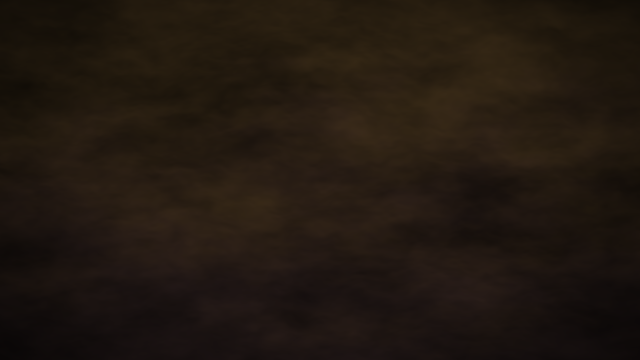
This background is drawn by a WebGL 2 fragment shader. Its source:

```glsl
#version 300 es
precision highp float;

uniform vec2 u_resolution;
out vec4 fragColor;

// Palette, from the floor to the top edge
const vec3 PLUM  = vec3(0.108, 0.076, 0.074);
const vec3 UMBER = vec3(0.152, 0.108, 0.076);
const vec3 OLIVE = vec3(0.161, 0.120, 0.064);

// Clouds, in units of the canvas height
const vec2  CLOUD_FREQ     = vec2(3.0, 6.5);
const vec2  TINT_FREQ      = vec2(2.4, 5.0);
const vec2  STREAK_FREQ    = vec2(17.0, 46.0);
const int   OCTAVES        = 5;
const float GAIN           = 0.66;
const float CLOUD_CONTRAST = 1.05;
const float STREAK_CONTRAST = 0.11;
const float TINT_DRIFT     = 0.85;

// Vignette
const vec2  VIGNETTE_SHAPE = vec2(1.0, 0.85);
const float VIGNETTE_INNER = 0.28;
const float VIGNETTE_OUTER = 0.75;
const float VIGNETTE_DEPTH = 0.58;

// Integer hash of a lattice cell, 0 to 1
float hash(vec2 cell) {
    uvec2 q = uvec2(ivec2(cell)) * uvec2(1597u, 3571u);
    uint n = (q.x ^ (q.y << 8)) + q.y;
    n = (n ^ (n >> 15)) * 73244475u;
    n = (n ^ (n >> 13)) * 73244475u;
    n ^= n >> 16;
    return float(n & 65535u) / 65535.0;
}

// Value noise with quintic easing
float noise(vec2 p) {
    vec2 cell = floor(p);
    vec2 f = p - cell;
    f = f * f * f * (f * (f * 6.0 - 15.0) + 10.0);
    float low  = mix(hash(cell), hash(cell + vec2(1, 0)), f.x);
    float high = mix(hash(cell + vec2(0, 1)), hash(cell + vec2(1, 1)), f.x);
    return mix(low, high, f.y);
}

// Octave sum, normalised and centred on zero
float fbm(vec2 p) {
    float sum = 0.0, total = 0.0, amplitude = 1.0;
    for (int i = 0; i < OCTAVES; i++) {
        sum += amplitude * noise(p);
        total += amplitude;
        amplitude *= GAIN;
        p = mat2(1.99, 0.12, -0.12, 1.99) * p + vec2(17.3, 9.1);
    }
    return sum / total - 0.5;
}

void main() {
    vec2 uv = gl_FragCoord.xy / u_resolution;
    vec2 p = gl_FragCoord.xy / u_resolution.y;

    // Vertical colour ramp, blurred by drifting patches
    float level = uv.y + TINT_DRIFT * fbm(p * TINT_FREQ + vec2(31.0, 7.0));
    vec3 color = mix(PLUM, UMBER, smoothstep(-0.05, 0.6, level));
    color = mix(color, OLIVE, smoothstep(0.35, 0.9, level));

    // Soft clouds and faint horizontal streaks
    vec2 warp = vec2(0.0, 0.6 * fbm(p * 2.5 + 53.0));
    float clouds = fbm(p * CLOUD_FREQ + warp);
    float streaks = noise(p * STREAK_FREQ) - 0.5;
    color *= 1.0 + CLOUD_CONTRAST * clouds + STREAK_CONTRAST * streaks;

    // Darkened edges
    float radius = length((uv - 0.5) * VIGNETTE_SHAPE);
    color *= 1.0 - VIGNETTE_DEPTH * smoothstep(VIGNETTE_INNER, VIGNETTE_OUTER, radius);

    fragColor = vec4(color, 1.0);
}
```
